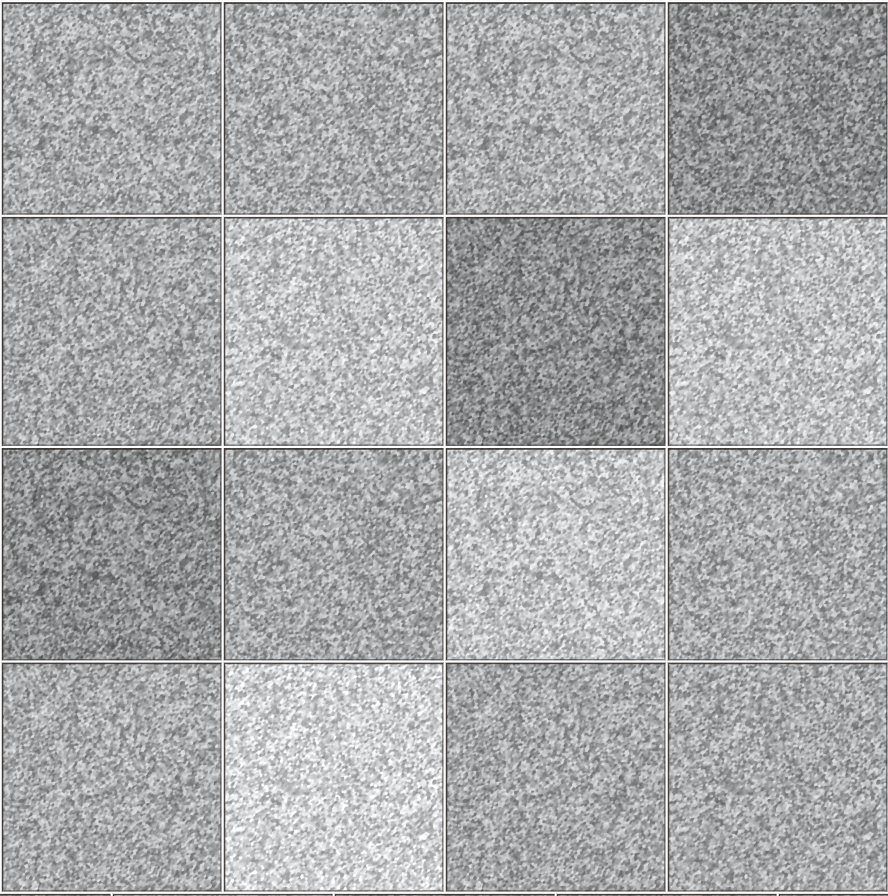
Reproduce this texture procedurally as a Shadertoy shader.

```glsl
// Four by four granite tiles in greys, split by pale joints with dark bevels.
// Rows alternate short and tall. A block of two by two tiles shares one grain
// of fine cellular noise, drawn out slightly along the rising diagonal.

const float COLUMNS = 4.0;
const vec2  GRID_OFFSET = vec2(0.0007, 0.0013);  // first joint, from the top left
const float SHORT_ROW = 0.2395;                  // height of the short row
const float ROW_PAIR = 0.4975;                   // height of a short and a tall row
const float JOINT_HALF = 0.0012;                 // half width of the pale joint
const float LEAD_BEVEL = 0.0031;                 // bevel reach at top and left
const float TRAIL_BEVEL = 0.0028;                // bevel reach at bottom and right
const float LEAD_SHADE = 0.85;
const float TRAIL_SHADE = 0.50;
const float EDGE_SOFTNESS = 0.0012;

const vec2  FINE_GRAIN = vec2(330.0, 425.0);     // cells along and across the diagonal
const vec2  COARSE_GRAIN = vec2(130.0, 190.0);
const float FINE_CONTRAST = 0.45;
const float COARSE_CONTRAST = 0.07;
const float CELL_SHARPNESS = 4.0;

const vec3 STONE_TINT = vec3(0.995, 1.0, 1.006);
const vec3 JOINT_COLOR = vec3(1.0);
const vec3 BEVEL_COLOR = vec3(0.19, 0.17, 0.16);

// Mean brightness of each tile, one line per row from the top
const mat4 TILE_TONES = mat4(
    0.66, 0.66, 0.67, 0.56,
    0.65, 0.75, 0.55, 0.74,
    0.56, 0.65, 0.75, 0.66,
    0.66, 0.81, 0.65, 0.66);

vec3 hash3(vec2 p) {
    vec3 q = fract(p.xyx * vec3(0.1031, 0.1030, 0.0973));
    q += dot(q, q.yxz + 33.33);
    return fract((q.xxy + q.yzz) * q.zyx);
}

// Cellular noise whose cell tones blend softly; centred on zero
float cellGrain(vec2 p) {
    vec2 cell = floor(p);
    float toneSum = 0.0, weightSum = 0.0;
    for (int j = -1; j <= 1; j++) {
        for (int i = -1; i <= 1; i++) {
            vec2 neighbour = cell + vec2(i, j);
            vec3 h = hash3(neighbour);
            vec2 d = neighbour + h.xy - p;
            float weight = exp(-CELL_SHARPNESS * dot(d, d));
            toneSum += weight * h.z;
            weightSum += weight;
        }
    }
    return toneSum / weightSum - 0.5;
}

// One inside the given reach, fading to zero across the softness
float band(float dist, float reach, float softness) {
    return 1.0 - smoothstep(reach - 0.5 * softness, reach + 0.5 * softness, dist);
}

void mainImage(out vec4 fragColor, in vec2 fragCoord) {
    vec2 uv = fragCoord / iResolution.xy;
    float softness = max(EDGE_SOFTNESS, 1.0 / iResolution.y);

    // Row layout, measured downwards
    vec2 p = vec2(uv.x, 1.0 - uv.y) - GRID_OFFSET;
    float pair = floor(p.y / ROW_PAIR);
    float inPair = p.y - pair * ROW_PAIR;
    float tall = step(SHORT_ROW, inPair);
    float row = 2.0 * pair + tall;
    float rowHeight = mix(SHORT_ROW, ROW_PAIR - SHORT_ROW, tall);

    // The sliver below the last row starts a course shifted by half a tile
    float column = p.x * COLUMNS + 0.5 * step(3.5, row);

    // Distances to the top left and bottom right sides of the tile
    vec2 tileSize = vec2(1.0 / COLUMNS, rowHeight);
    vec2 lead = vec2(fract(column) / COLUMNS, inPair - tall * SHORT_ROW);
    vec2 trail = tileSize - lead;
    float leadDist = min(lead.x, lead.y);
    float trailDist = min(trail.x, trail.y);

    // Stone: tile tone plus diagonal grain that recurs in every block
    int tileRow = int(clamp(row, 0.0, 3.0));
    int tileColumn = int(clamp(floor(column), 0.0, 3.0));
    vec2 block = vec2(mod(column, 2.0) / COLUMNS, inPair);
    block.x *= iResolution.x / iResolution.y;
    vec2 diagonal = vec2(block.x - block.y, block.x + block.y) * 0.7071;
    float tone = TILE_TONES[tileRow][tileColumn];
    tone += FINE_CONTRAST * cellGrain(diagonal * FINE_GRAIN + 400.0);
    tone += COARSE_CONTRAST * cellGrain(diagonal * COARSE_GRAIN + 730.0);
    vec3 color = tone * STONE_TINT;

    // Dark bevels, then the pale joint on top
    float bevel = max(LEAD_SHADE * band(leadDist, LEAD_BEVEL, softness),
                      TRAIL_SHADE * band(trailDist, TRAIL_BEVEL, softness));
    color = mix(color, BEVEL_COLOR, bevel);
    color = mix(color, JOINT_COLOR, band(min(leadDist, trailDist), JOINT_HALF, softness));

    fragColor = vec4(clamp(color, 0.0, 1.0), 1.0);
}
```
